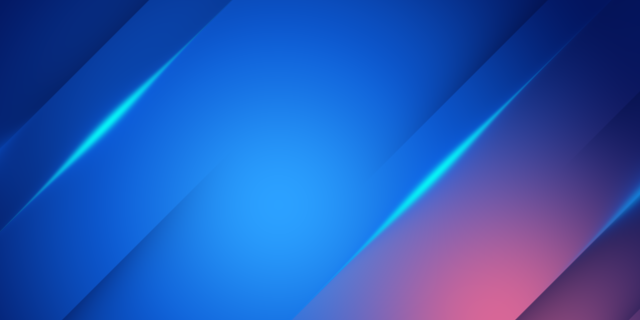
Reproduce this background procedurally as a WebGL 1 fragment shader.

```glsl
precision highp float;
// Diagonal layered panels over a radial blue gradient with a warm pink corner.
// Panels are soft one-sided shadows along 45 degree lines; light streaks are
// lens-shaped cyan cores with a wider blue halo lying on some of those lines.

uniform vec2 u_resolution;

#define BLUE_CENTER vec2(0.87, 0.36)
#define PINK_CENTER vec2(1.56, -0.02)
#define BRIGHT_BLUE vec3(0.17, 0.63, 1.00)
#define MID_BLUE    vec3(0.05, 0.36, 0.84)
#define DARK_BLUE   vec3(0.01, 0.08, 0.37)
#define PINK        vec3(0.89, 0.41, 0.59)
#define SHADOW      vec3(0.01, 0.05, 0.25)
#define CYAN        vec3(0.03, 0.94, 0.96)
#define HALO_BLUE   vec3(0.04, 0.42, 1.00)
#define CORE_WIDTH  0.015
#define HALO_WIDTH  0.026

// Signed distance to the line x - y = offset, positive to the lower right.
float lineDist(vec2 p, float offset) {
  return (p.x - p.y - offset) * 0.7071;
}

// Antialiased step across a panel edge.
float edgeMask(float d) {
  float pixel = 1.0 / u_resolution.y;
  return smoothstep(-pixel, pixel, d);
}

// Shadow on one side of a line, fading in from fade.x to fade.y along x + y.
float foldShadow(vec2 p, float offset, float side, float width, vec2 fade) {
  float d = lineDist(p, offset) * side;
  float along = clamp((p.x + p.y - fade.x) / (fade.y - fade.x), 0.0, 1.0);
  along *= along * (3.0 - 2.0 * along);
  return edgeMask(d) * exp(-max(d, 0.0) / width) * along;
}

// Tapered light: x holds the bright core, y the surrounding halo.
vec2 streak(vec2 p, float offset, float middle, float halfLength) {
  float d = abs(lineDist(p, offset));
  float t = (p.x + p.y - middle) / halfLength;
  float taper = exp(-1.8 * t * t);
  float width = CORE_WIDTH * taper + 0.0015;
  float core = exp(-d * d / (width * width)) * exp(-1.3 * t * t);
  float halo = exp(-d / (HALO_WIDTH * (0.3 + taper))) * exp(-0.9 * t * t);
  return vec2(core, halo);
}

vec3 addStreak(vec3 color, vec2 light, float coreGain) {
  color = mix(color, HALO_BLUE, 0.65 * light.y);
  return mix(color, CYAN, coreGain * light.x);
}

void main() {
  vec2 p = gl_FragCoord.xy / u_resolution.y;

  // Radial blue base
  float r = length(p - BLUE_CENTER);
  vec3 color = mix(BRIGHT_BLUE, MID_BLUE, smoothstep(0.0, 0.62, r));
  color = mix(color, DARK_BLUE, smoothstep(0.42, 1.2, r));

  // Pink glow, confined to the panels on the right
  vec2 q = p - PINK_CENTER;
  float warm = 0.95 * exp(-4.3 * dot(q, q));
  color = mix(color, PINK, warm * edgeMask(lineDist(p, 0.912)));

  // Panel shadows, left to right
  color = mix(color, SHADOW, 0.50 * foldShadow(p, -0.534, -1.0, 0.12, vec2(0.2, 0.9)));
  color = mix(color, SHADOW, 0.30 * foldShadow(p, -0.274, -1.0, 0.16, vec2(-0.5, 0.2)));
  color = mix(color, SHADOW, 0.42 * foldShadow(p, 0.194, 1.0, 0.06, vec2(1.30, 0.20)));
  color = mix(color, SHADOW, 0.52 * foldShadow(p, 0.712, -1.0, 0.07, vec2(1.50, 2.60)));
  color = mix(color, SHADOW, 0.22 * foldShadow(p, 0.912, 1.0, 0.12, vec2(1.70, 2.60)));
  color = mix(color, SHADOW, 0.42 * foldShadow(p, 1.285, 1.0, 0.10, vec2(2.20, 2.75)));
  color = mix(color, SHADOW, 0.60 * foldShadow(p, 1.610, 1.0, 0.16, vec2(1.00, 1.60)));
  color = mix(color, SHADOW, 0.35 * foldShadow(p, 1.965, -1.0, 0.05, vec2(1.70, 2.00)));

  // Light streaks
  color = addStreak(color, streak(p, -0.276, 0.95, 0.46), 1.0);
  color = addStreak(color, streak(p, 0.908, 1.80, 0.52), 1.0);
  color = addStreak(color, streak(p, 1.603, 2.44, 0.36), 0.25);
  color = addStreak(color, 0.6 * streak(p, -0.534, 0.45, 0.22), 0.0);

  gl_FragColor = vec4(color, 1.0);
}
```
